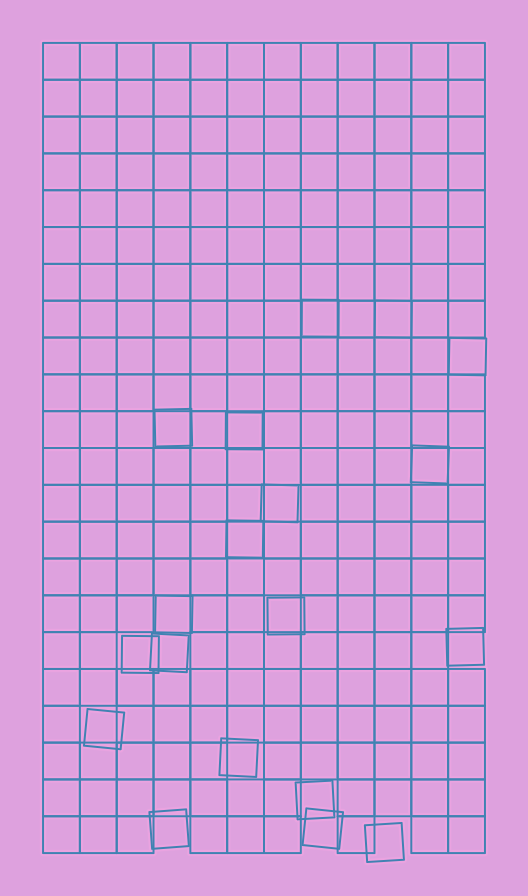
Give the GLSL for this pattern, as a Shadertoy shader.

```glsl
const vec3 PINK = vec3(0.87, 0.63, 0.87);
const vec3 HALO_PINK = vec3(0.92, 0.64, 0.88);
const vec3 BLUE = vec3(0.25, 0.51, 0.70);
const vec2 GRID = vec2(12.0, 22.0);   // columns, rows
const float CELL = 0.0411;            // cell side, in canvas heights
const float HALF_STROKE = 0.027;      // in cell sides

vec3 hash3(vec2 p) {
    vec3 q = fract(p.xyx * vec3(0.1031, 0.1030, 0.0973));
    q += dot(q, q.yxz + 33.33);
    return fract((q.xxy + q.yzz) * q.zyx);
}

mat2 rotation(float angle) {
    float c = cos(angle), s = sin(angle);
    return mat2(c, s, -s, c);
}

float squareOutline(vec2 p, float halfSide) {
    vec2 d = abs(p) - halfSide;
    return abs(length(max(d, 0.0)) + min(max(d.x, d.y), 0.0));
}

// Offset (xy) and turn (z) of a cell: rare, and stronger toward the bottom
vec3 disorder(vec2 cell, vec2 gridSize) {
    float depth = 1.0 - (cell.y + 0.5) / gridSize.y;
    float chance = 0.15 * smoothstep(0.15, 0.75, depth);
    float moved = step(hash3(cell + 71.0).x, chance);
    vec3 spread = vec3(0.25, 0.25, 0.14) * depth * depth;
    return moved * spread * (2.0 * hash3(cell + 13.0) - 1.0);
}

float cellOutline(vec2 p, vec2 cell, vec2 gridSize) {
    vec3 shift = disorder(cell, gridSize);
    return squareOutline(rotation(shift.z) * (p - cell - 0.5 - shift.xy), 0.5);
}

float strokeCoverage(float dist, float halfWidth, float pixel) {
    return clamp(0.5 + (halfWidth - dist) / pixel, 0.0, 1.0);
}

void mainImage(out vec4 fragColor, in vec2 fragCoord) {
    float pixel = 1.0 / (iResolution.y * CELL);
    vec2 p = (fragCoord - 0.5 * iResolution.xy) * pixel + 0.5 * GRID;

    // Layer the outlines of this cell and its neighbours
    float uncovered = 1.0;
    float nearest = 1.0;
    for (int y = -1; y <= 1; y++) {
        for (int x = -1; x <= 1; x++) {
            vec2 cell = floor(p) + vec2(x, y);
            if (any(lessThan(cell, vec2(0.0))) || any(greaterThanEqual(cell, GRID))) continue;
            float dist = cellOutline(p, cell, GRID);
            uncovered *= 1.0 - strokeCoverage(dist, HALF_STROKE, pixel);
            nearest = min(nearest, dist);
        }
    }

    // Faint bright fringe beside the strokes
    float fringe = 1.0 - smoothstep(0.06, 0.11, nearest);
    vec3 color = mix(PINK, HALO_PINK, fringe);
    color = mix(BLUE, color, uncovered);
    fragColor = vec4(color, 1.0);
}
```
